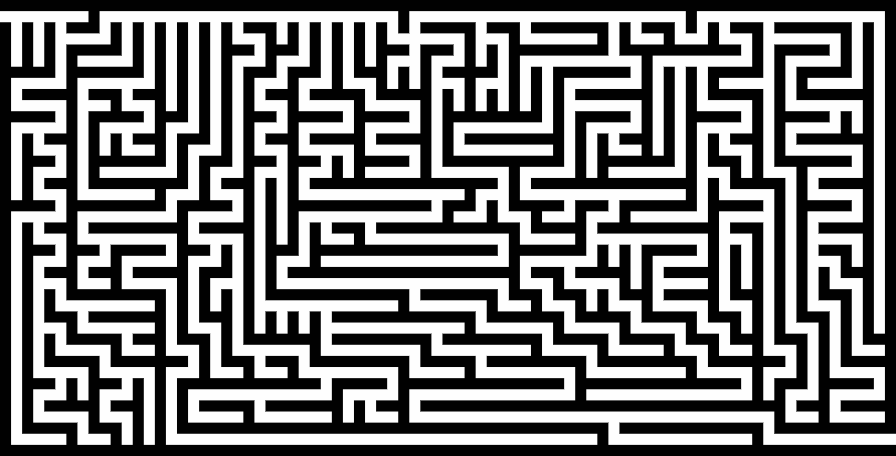
A Shadertoy shader for this pattern:

```glsl
#define COLS 40
#define ROWS 20
#define DEAD_END 0.20   // chance to close a cell that already has two walls
#define DROP 0.75       // chance of a downward wall elsewhere
#define RISE 0.18       // chance of a wall hanging from the top border
#define REVERSE 0.5     // chance of a wall pointing against the scan
#define SOFTNESS 1.0    // edge width in pixels
#define WALL_COLOR vec3(0.005)
#define PATH_COLOR vec3(0.995)

// What the previous post of a row did
const int BACK = 0, DOWN = 1, AHEAD = 2;

float hash(int x, int y, int salt) {
    uint h = uint(x) * 0x9E3779B9u ^ uint(y) * 0x85EBCA6Bu ^ uint(salt) * 0xC2B2AE35u;
    h = (h ^ (h >> 15)) * 0x2C1B3C6Du;
    h = (h ^ (h >> 12)) * 0x297A2D39u;
    h ^= h >> 15;
    return float(h >> 8) / 16777216.0;
}

// Rows of walls are kept as 64-bit masks
uvec2 bitAt(int k) {
    uint b = 1u << uint(k & 31);
    return k < 32 ? uvec2(b, 0u) : uvec2(0u, b);
}

bool hasBit(uvec2 mask, int k) {
    return any(notEqual(mask & bitAt(k), uvec2(0u)));
}

// Each post grows one wall, never closing a loop, so all cells stay connected
void growWalls(int row, out uvec2 below, out uvec2 above, out uvec2 sides) {
    uvec2 border = bitAt(0) | bitAt(COLS);
    uvec2 hanging = border;
    uvec2 solid = uvec2(0xFFFFFFFFu);
    below = solid;
    above = solid;
    sides = border;
    for (int j = 1; j <= row + 1; j++) {
        below = above;
        if (j == ROWS) {
            above = solid;
            sides = hanging;
            break;
        }
        above = uvec2(0u);
        sides = border;
        bool flip = hash(0, j, 3) < 0.5;
        int last = DOWN;
        for (int n = 1; n < COLS; n++) {
            int i = flip ? COLS - n : n;
            int backEdge = flip ? i : i - 1;
            int aheadEdge = flip ? i - 1 : i;
            int walls = int(hasBit(below, backEdge)) + int(last != BACK);
            float pick = hash(i, j, 1);
            float turn = hash(i, j, 2);
            if (pick < (walls > 1 ? DEAD_END : DROP)) {
                sides |= bitAt(i);
                last = DOWN;
            } else if (j == ROWS - 1 && turn < RISE) {
                hanging |= bitAt(i);
                last = BACK;
            } else if (walls < 2 && last != AHEAD && turn < REVERSE) {
                above |= bitAt(backEdge);
                last = BACK;
            } else {
                above |= bitAt(aheadEdge);
                last = AHEAD;
            }
        }
    }
}

// Smooth coverage of the box between two corners
float boxCover(vec2 p, vec2 lo, vec2 hi, vec2 pixel) {
    vec2 c = clamp(min(p - lo, hi - p) / pixel + 0.5, 0.0, 1.0);
    return c.x * c.y;
}

void mainImage(out vec4 fragColor, in vec2 fragCoord) {
    // Walls and passages are one unit wide
    vec2 size = vec2(2 * COLS + 1, 2 * ROWS + 1);
    vec2 pos = fragCoord / iResolution.xy * size;
    vec2 pixel = SOFTNESS * size / iResolution.xy;
    vec2 cell = clamp(floor((pos - 0.5) / 2.0), vec2(0.0), vec2(COLS - 1, ROWS - 1));
    vec2 p = pos - 2.0 * cell - 1.5;
    int col = int(cell.x);
    int row = int(cell.y);

    uvec2 below, above, sides;
    growWalls(row, below, above, sides);

    // Open sides, with an entrance at top left and an exit at bottom right
    bool openLeft = !hasBit(sides, col) || (col == 0 && row == ROWS - 1);
    bool openRight = !hasBit(sides, col + 1) || (col == COLS - 1 && row == 0);
    vec2 reachLo = vec2(openLeft ? 3.0 : 0.5, hasBit(below, col) ? 0.5 : 3.0);
    vec2 reachHi = vec2(openRight ? 3.0 : 0.5, hasBit(above, col) ? 0.5 : 3.0);

    // Passage as the union of a level and an upright bar
    float level = boxCover(p, vec2(-reachLo.x, -0.5), vec2(reachHi.x, 0.5), pixel);
    float upright = boxCover(p, vec2(-0.5, -reachLo.y), vec2(0.5, reachHi.y), pixel);
    fragColor = vec4(mix(WALL_COLOR, PATH_COLOR, max(level, upright)), 1.0);
}
```
